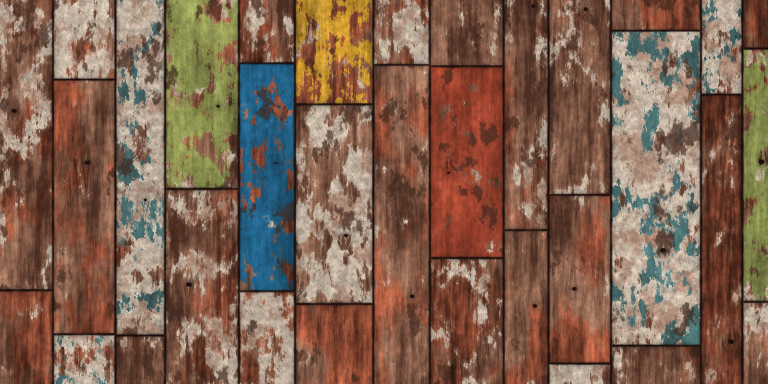
This texture is drawn by a Shadertoy shader. Its source:

```glsl
const float PLANK_WIDTH = 0.168;
const float PLANK_LENGTH = 0.68;
const float WIDTH_JITTER = 0.46;
const float LENGTH_JITTER = 0.55;
const float GAP = 0.0024;
const float NAIL_RADIUS = 0.0065;

const vec3 GAP_COLOR = vec3(0.11, 0.06, 0.05);
const vec3 DARK_WOOD = vec3(0.31, 0.19, 0.145);
const vec3 MID_WOOD = vec3(0.68, 0.49, 0.39);
const vec3 RUST_WOOD = vec3(0.59, 0.28, 0.185);
const vec3 WASH = vec3(0.66, 0.50, 0.41);
const vec3 PRIMER = vec3(0.83, 0.77, 0.70);
const vec3 PINK_PRIMER = vec3(0.69, 0.54, 0.46);
const vec3 TEAL = vec3(0.25, 0.41, 0.42);
const vec3 RED = vec3(0.61, 0.25, 0.17);
const vec3 GREEN = vec3(0.54, 0.58, 0.31);
const vec3 BLUE = vec3(0.09, 0.37, 0.53);
const vec3 YELLOW = vec3(0.80, 0.61, 0.18);

float hash(vec2 p) {
    return fract(sin(dot(p, vec2(127.1, 311.7))) * 43758.5453);
}

float noise(vec2 p) {
    vec2 i = floor(p), f = fract(p);
    f = f * f * (3.0 - 2.0 * f);
    return mix(mix(hash(i), hash(i + vec2(1, 0)), f.x),
               mix(hash(i + vec2(0, 1)), hash(i + vec2(1, 1)), f.x), f.y);
}

float fbm(vec2 p) {
    float sum = 0.0, amp = 0.52;
    for (int i = 0; i < 5; i++) {
        sum += amp * noise(p);
        p = mat2(1.6, 1.2, -1.2, 1.6) * p + 7.3;
        amp *= 0.66;
    }
    return sum * 0.748;
}

// Jittered boundary number i of a sequence, in cells
float boundary(float i, float seed, float jitter) {
    return i + jitter * (hash(vec2(i, seed)) - 0.5);
}

// Returns cell index, lower boundary and upper boundary
vec3 findCell(float x, float seed, float jitter) {
    float i = floor(x);
    if (x < boundary(i, seed, jitter)) i -= 1.0;
    else if (x >= boundary(i + 1.0, seed, jitter)) i += 1.0;
    return vec3(i, boundary(i, seed, jitter), boundary(i + 1.0, seed, jitter));
}

// Flaked layer hiding roughly the given share of what lies below
float flakes(float field, float cover) {
    float level = mix(0.74, 0.26, cover);
    return smoothstep(level - 0.05, level + 0.05, field);
}

void mainImage(out vec4 fragColor, in vec2 fragCoord) {
    vec2 p = fragCoord / iResolution.y;
    float pixel = 1.0 / iResolution.y;

    // Plank layout
    vec3 column = findCell(p.x / PLANK_WIDTH + 0.3, 3.0, WIDTH_JITTER);
    float shift = hash(vec2(column.x, 17.0)) + 0.5 * mod(column.x, 2.0);
    vec3 row = findCell(p.y / PLANK_LENGTH + shift, column.x + 40.0, LENGTH_JITTER);
    vec2 id = vec2(column.x, row.x);
    vec2 low = vec2((column.y - 0.3) * PLANK_WIDTH, (row.y - shift) * PLANK_LENGTH);
    vec2 high = vec2((column.z - 0.3) * PLANK_WIDTH, (row.z - shift) * PLANK_LENGTH);
    vec2 inset = min(p - low, high - p);
    float edge = min(inset.x, inset.y) + 0.0016 * (noise(p * 45.0) - 0.5);
    vec2 seed = 40.0 * vec2(hash(id + 5.1), hash(id + 9.7));

    // Finish of this plank, spread evenly over the wall
    float kind = fract(id.x * 0.618 + id.y * 0.414 + 0.07);
    vec3 paint = RED;
    float paintCover = -0.5, primerCover = 0.05, tone = 0.55;
    if (kind < 0.20) tone = 0.58;
    else if (kind < 0.32) { tone = 0.22; primerCover = 0.16; }
    else if (kind < 0.50) { tone = 0.46; primerCover = 0.36; }
    else if (kind < 0.66) { tone = 0.56; primerCover = 0.62; }
    else if (kind < 0.74) { paint = TEAL; paintCover = 0.38; primerCover = 0.84; }
    else if (kind < 0.78) { paint = GREEN; paintCover = 0.66; primerCover = 0.35; }
    else if (kind < 0.86) { paintCover = 0.92; primerCover = 0.2; }
    else if (kind < 0.94) { paint = GREEN; paintCover = 0.72; primerCover = 0.3; }
    else if (kind < 0.98) { paint = BLUE; paintCover = 0.78; primerCover = 0.1; }
    else { paint = YELLOW; paintCover = 0.66; primerCover = 0.3; }

    // Nail hole or knot, which bends the grain
    vec2 spot = mix(low, high, 0.25 + 0.5 * vec2(hash(id + 2.3), hash(id + 6.9)));
    vec2 away = p - spot;
    float spotDist = length(away * vec2(1.0, 1.25));
    float bend = 0.012 * sign(away.x) * exp(-spotDist * 28.0);

    // Wood with long fibres and wavy rings
    vec2 q = vec2(p.x - bend, p.y) + seed;
    float fibre = fbm(q * vec2(75.0, 6.0));
    float blotch = fbm(q * vec2(13.0, 6.0));
    float rings = sin(q.x * 190.0 + 16.0 * noise(q * vec2(7.0, 3.5)));
    float light = tone + 1.3 * (fibre - 0.5) + 1.8 * (blotch - 0.5) + 0.06 * rings;
    vec3 color = mix(DARK_WOOD, MID_WOOD, clamp(light, 0.0, 1.1));
    float rust = smoothstep(0.45, 0.62, fbm(q * vec2(10.0, 5.0) + 3.0) + 0.3 * (hash(id + 1.7) - 0.5));
    color = mix(color, RUST_WOOD * (0.55 + 0.8 * light), 0.75 * rust);

    // Thin chalky wash, then pale primer and top coat worn along the fibres
    float wear = 0.25 * (fibre - 0.5);
    float primerField = fbm(q * vec2(22.0, 13.0) + 11.0) + wear;
    float wash = smoothstep(-0.17, 0.05, primerField - mix(0.74, 0.26, primerCover));
    color = mix(color, WASH * (0.8 + 0.4 * fibre), 0.55 * wash);
    vec3 primer = mix(PRIMER, PINK_PRIMER, 0.8 * smoothstep(0.46, 0.64, fbm(q * 16.0 + 31.0)));
    primer *= 0.97 + 0.45 * (fbm(q * 70.0) - 0.5);
    color = mix(color, primer, 0.95 * flakes(primerField, primerCover));
    float paintField = fbm(q * vec2(25.0, 17.0) + 23.0) + wear;
    vec3 coat = paint * (0.78 + 0.7 * (blotch - 0.5) + 0.45 * fibre);
    color = mix(color, coat, 0.92 * flakes(paintField, paintCover));

    // Dark stains, fine speckle, nail and shaded gaps
    float stain = smoothstep(0.60, 0.70, fbm(q * vec2(17.0, 11.0) + 47.0));
    color = mix(color, DARK_WOOD * 0.85, 0.7 * stain);
    color *= 1.0 + 0.4 * (fbm(q * vec2(100.0, 75.0) + 5.0) - 0.5);
    color *= 1.0 - 0.35 * exp(-spotDist * 70.0);
    color = mix(GAP_COLOR, color, smoothstep(-pixel, pixel, spotDist - NAIL_RADIUS * (0.5 + 0.7 * hash(id + 8.2))));
    color *= 1.0 - 0.3 * exp(-max(edge - GAP, 0.0) * 220.0);
    color = mix(GAP_COLOR, color, smoothstep(GAP - pixel, GAP + pixel, edge));

    fragColor = vec4(clamp(color, 0.0, 1.0), 1.0);
}
```
